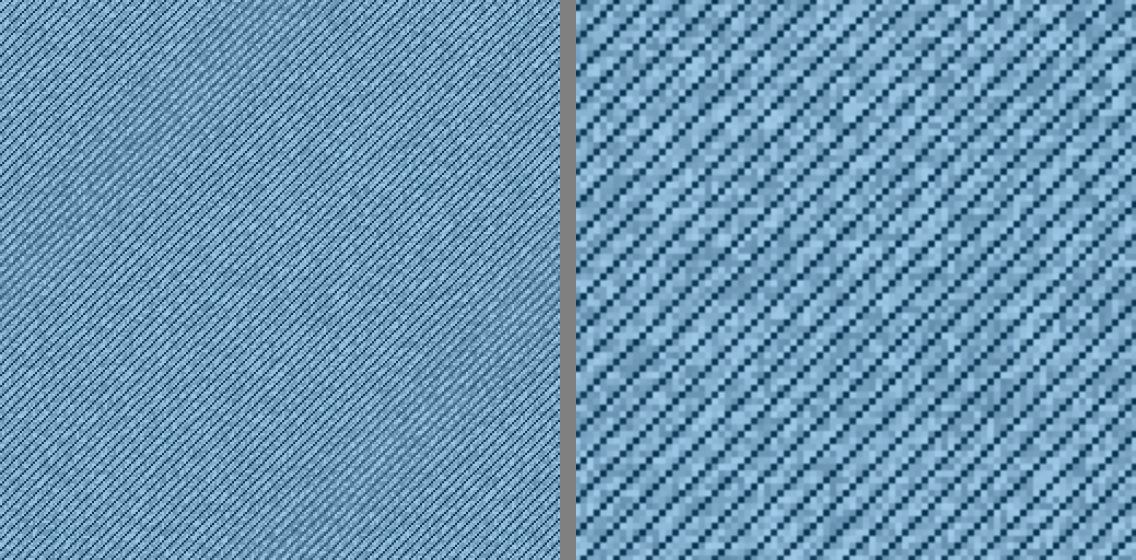
Left, the full canvas; right, a detail of the centre.
Reproduce this texture procedurally as a WebGL 2 fragment shader.

```glsl
#version 300 es
precision highp float;
// Washed denim twill: thin dark diagonal grooves between pale blue ribs.
// Colour is worked out per thread cell on a square grid, then blended softly;
// grooves slip against the grid, which leaves faded diagonal bands.

uniform vec2 u_resolution;
out vec4 fragColor;

const float CELLS = 256.0;        // thread cells across the canvas
const float RIBS = 51.0;          // diagonal ribs across and down
const float PATCHES = 16.0;       // broad wear patches across
const float GROOVE_CORE = 0.3;    // groove profile, in cells
const float GROOVE_EDGE = 0.72;
const float GRAIN = 0.24;         // brightness spread of the ribs
const float GROOVE_GRAIN = 0.05;  // brightness spread of the grooves
const float WEAR = 0.012;         // strength of the broad patches
const float BLEND_START = 0.2;    // softness between cells
const vec3 RIB_BLUE = vec3(0.51, 0.673, 0.793);
const vec3 GROOVE_NAVY = vec3(0.045, 0.215, 0.325);

// Integer hash of a grid point, from 0 to 1
float hash(vec2 point) {
    uvec2 q = uvec2(point);
    uint h = q.x * 1597334677u ^ q.y * 3812015801u;
    h = (h ^ (h >> 16)) * 2246822519u;
    h = (h ^ (h >> 13)) * 3266489917u;
    return float((h ^ (h >> 16)) >> 8) / 16777216.0;
}

// Smooth value noise that tiles with the canvas
float patchNoise(vec2 p) {
    vec2 i = floor(p);
    vec2 f = smoothstep(0.0, 1.0, p - i);
    vec2 lo = mod(i, PATCHES) + 700.0;
    vec2 hi = mod(i + 1.0, PATCHES) + 700.0;
    return mix(mix(hash(lo), hash(vec2(hi.x, lo.y)), f.x),
               mix(hash(vec2(lo.x, hi.y)), hash(hi), f.x), f.y);
}

// Colour of one thread cell
vec3 threadColor(vec2 cell) {
    cell = mod(cell, CELLS);
    float diagonal = cell.x + CELLS - 1.0 - cell.y;
    float phase = diagonal * RIBS / CELLS;
    float toGroove = abs(fract(phase + 0.5) - 0.5) * CELLS / RIBS;
    float groove = 1.0 - smoothstep(GROOVE_CORE, GROOVE_EDGE, toGroove);
    float grain = (hash(cell) - 0.5) * mix(GRAIN, GROOVE_GRAIN, groove);
    return mix(RIB_BLUE, GROOVE_NAVY, groove) + grain;
}

void main() {
    vec2 uv = gl_FragCoord.xy / u_resolution;

    // Blend the four nearest cells with softened borders
    vec2 grid = uv * CELLS - 0.5;
    vec2 cell = floor(grid);
    vec2 blend = smoothstep(BLEND_START, 1.0 - BLEND_START, grid - cell);
    vec3 lower = mix(threadColor(cell), threadColor(cell + vec2(1, 0)), blend.x);
    vec3 upper = mix(threadColor(cell + vec2(0, 1)), threadColor(cell + 1.0), blend.x);
    vec3 color = mix(lower, upper, blend.y);

    // Broad, faint wear
    color += (patchNoise(uv * PATCHES) - 0.5) * WEAR;
    fragColor = vec4(clamp(color, 0.0, 1.0), 1.0);
}
```
